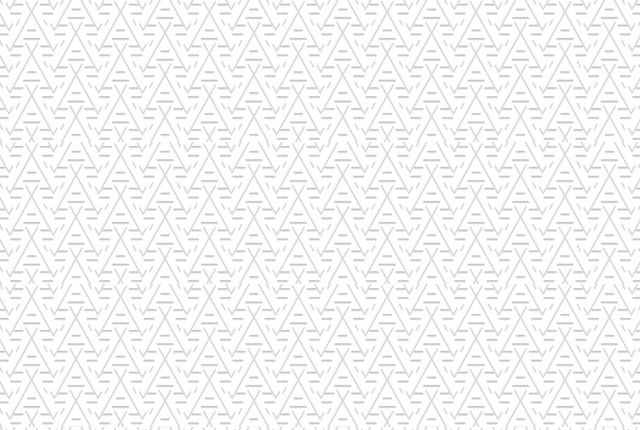
A Shadertoy shader for this pattern:

```glsl
const float COLUMNS = 14.4;      // columns across the canvas
const float TILE_HEIGHT = 3.2;   // the rows restart at each tile seam
const float ROW_PITCH = 0.94;
const vec2 FIRST_APEX = vec2(0.7125, 0.27);

float segment(vec2 p, vec2 a, vec2 b) {
    vec2 ab = b - a;
    return length(p - a - ab * clamp(dot(p - a, ab) / dot(ab, ab), 0.0, 1.0));
}

// Level stroke with a crisp upper side and a softer shadow beneath
float bar(vec2 p, vec2 center, float halfWidth) {
    vec2 q = p - center;
    float rise = q.y < 0.0 ? 1.3 * q.y : 0.85 * q.y;
    return length(vec2(max(abs(q.x) - halfWidth, 0.0), rise));
}

// Sloping strokes: crossed apex, long arm, upturned hook and a loose tick
float slopes(vec2 p) {
    vec2 foot = vec2(0.49, 0.88);
    float d = segment(p, vec2(0.0), foot);
    d = min(d, segment(p, vec2(0.0), vec2(0.13, -0.23)));
    d = min(d, segment(p, foot, vec2(0.57, 0.74)));
    return min(d, segment(p, vec2(0.28, 0.18), vec2(0.34, 0.29)));
}

// Level strokes: two rungs below the apex and two bars at its side
float rungs(vec2 p) {
    float d = bar(p, vec2(0.0, 0.41), 0.08);
    d = min(d, bar(p, vec2(0.0, 0.60), 0.17));
    d = min(d, bar(p, vec2(0.30, -0.17), 0.09));
    return min(d, bar(p, vec2(0.36, 0.03), 0.10));
}

// Nearest sloping (x) and level (y) stroke over the staggered lattice
vec2 latticeDistance(vec2 p) {
    vec2 nearest = vec2(1.0);
    float middle = round(p.x - FIRST_APEX.x);
    for (int i = -1; i <= 1; i++) {
        float column = middle + float(i);
        float stagger = 0.5 * ROW_PITCH * mod(column, 2.0);
        vec2 q = p - FIRST_APEX - vec2(column, stagger);
        q = vec2(abs(q.x), mod(q.y, ROW_PITCH));
        for (int row = 0; row <= 1; row++) {
            vec2 local = q - vec2(0.0, ROW_PITCH * float(row));
            nearest = min(nearest, vec2(slopes(local), rungs(local)));
        }
    }
    return nearest;
}

float softStroke(float d, float edge) {
    return 1.0 - smoothstep(0.0, edge, d);
}

void mainImage(out vec4 fragColor, in vec2 fragCoord) {
    float pixel = COLUMNS / iResolution.x;
    vec2 p = vec2(fragCoord.x, iResolution.y - fragCoord.y) * pixel;
    p.y = mod(p.y, TILE_HEIGHT);
    vec2 d = latticeDistance(p);

    // Embossed shading: level strokes hold the deeper shadow
    float slopeShade = 0.155 * softStroke(d.x, max(0.035, 1.2 * pixel));
    float rungShade = 0.22 * softStroke(d.y, max(0.044, 1.2 * pixel));
    fragColor = vec4(vec3(0.995 - max(slopeShade, rungShade)), 1.0);
}
```
